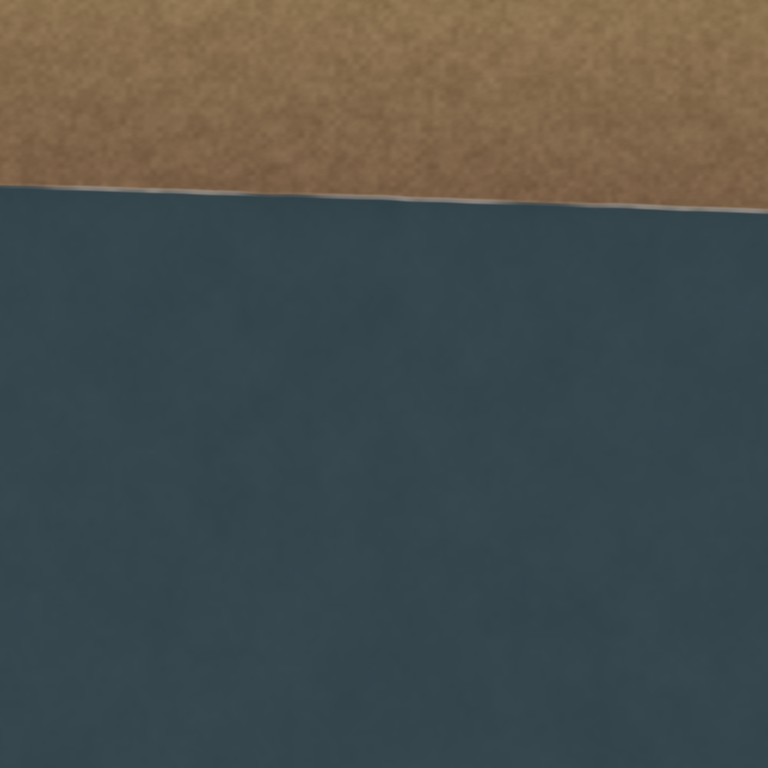
This texture is drawn by a Shadertoy shader. Its source:

```glsl
// A tan, grainy band above a slate-blue field, split by a slightly tilted edge.
// Layered value noise mottles both surfaces; a thin, broken pale rim
// follows the straight line that divides them.

const float EDGE_LEFT = 0.7590;     // edge height at the left side
const float EDGE_SLOPE = -0.0335;
const float EDGE_SOFT = 0.0018;
const float RIM_WIDTH = 0.0032;
const float RIM_PERIOD = 0.345;     // spacing of the long rim streaks
const vec3 TAN_TOP = vec3(0.545, 0.445, 0.315);
const vec3 TAN_LOW = vec3(0.475, 0.370, 0.275);
const vec3 SLATE = vec3(0.208, 0.274, 0.302);
const vec3 RIM = vec3(0.570, 0.545, 0.520);
const float TAN_GRAIN = 0.120;
const float SLATE_GRAIN = 0.024;

float hash(vec2 p) {
    return fract(sin(dot(p, vec2(127.1, 311.7))) * 43758.5453);
}

float valueNoise(vec2 p) {
    vec2 cell = floor(p);
    vec2 f = fract(p);
    f = f * f * (3.0 - 2.0 * f);
    float low = mix(hash(cell), hash(cell + vec2(1.0, 0.0)), f.x);
    float high = mix(hash(cell + vec2(0.0, 1.0)), hash(cell + vec2(1.0, 1.0)), f.x);
    return mix(low, high, f.y);
}

// Centred fractal noise, roughly -0.5 to 0.5
float mottling(vec2 p) {
    float sum = 0.0;
    float weight = 0.5;
    for (int octave = 0; octave < 4; octave++) {
        sum += weight * (valueNoise(p) - 0.5);
        p = p * 2.03 + 17.3;
        weight *= 0.6;
    }
    return sum;
}

vec3 tanSurface(vec2 uv, float aboveEdge) {
    float rise = clamp(aboveEdge / (1.0 - EDGE_LEFT), 0.0, 1.0);
    vec3 base = mix(TAN_LOW, TAN_TOP, rise);
    // Short diagonal fibres over finer grain
    vec2 fibre = vec2(uv.x + uv.y * 0.6, uv.y - uv.x * 0.4);
    float grain = 0.6 * mottling(fibre * vec2(34.0, 58.0))
                + 0.4 * (valueNoise(uv * 125.0) - 0.5);
    return base + grain * TAN_GRAIN * vec3(1.0, 0.96, 0.82);
}

vec3 slateSurface(vec2 uv) {
    float grain = 0.8 * mottling(uv * vec2(18.0, 15.0) + 5.0)
                + 0.25 * (valueNoise(uv * 85.0) - 0.5);
    return SLATE + grain * SLATE_GRAIN * vec3(0.9, 1.0, 1.0);
}

// Long streaks that fade at their ends, with small chips
float rimStrength(float x) {
    float phase = fract((x - 0.03) / RIM_PERIOD);
    float streak = smoothstep(0.0, 0.25, phase) * (1.0 - smoothstep(0.74, 0.90, phase));
    float chips = 0.65 + 0.35 * valueNoise(vec2(x * 55.0, 3.0));
    return (0.22 + 0.73 * streak) * chips;
}

void mainImage(out vec4 fragColor, in vec2 fragCoord) {
    vec2 uv = fragCoord / iResolution.xy;
    float wobble = 0.0016 * (valueNoise(vec2(uv.x * 26.0, 9.0)) - 0.5);
    float aboveEdge = uv.y - (EDGE_LEFT + EDGE_SLOPE * uv.x + wobble);
    float soft = max(EDGE_SOFT, 0.75 / iResolution.y);

    // Two surfaces
    float upper = smoothstep(-soft, soft, aboveEdge);
    vec3 colour = mix(slateSurface(uv), tanSurface(uv, aboveEdge), upper);

    // Faint shade below the edge, then the rim
    float shade = (1.0 - upper) * exp(min(aboveEdge, 0.0) * 70.0);
    colour *= 1.0 - 0.06 * shade;
    float rim = 1.0 - smoothstep(RIM_WIDTH - soft, RIM_WIDTH + soft, abs(aboveEdge));
    colour = mix(colour, RIM, rim * rimStrength(uv.x));

    fragColor = vec4(clamp(colour, 0.0, 1.0), 1.0);
}
```
